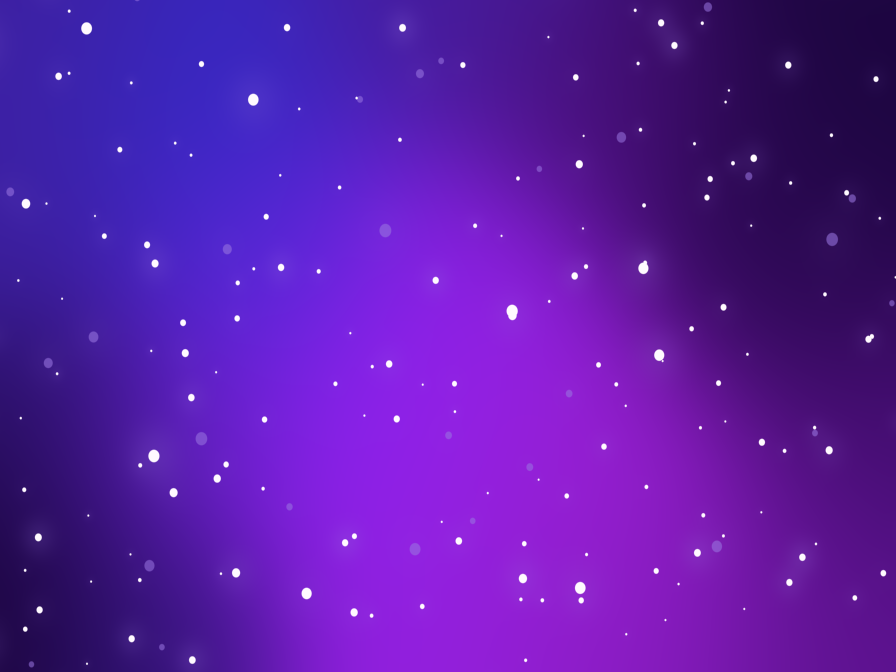
Reproduce this background procedurally as a WebGL 1 fragment shader.

```glsl
precision highp float;
// A violet nebula between dark corners, strewn with small glowing stars.
// The sky is a normalised blend of soft colour glows; the stars and the
// translucent lilac discs are scattered by hashed, jittered grids.

uniform vec2 u_resolution;

const vec3 BLUE = vec3(0.21, 0.16, 0.78);
const vec3 INDIGO = vec3(0.24, 0.12, 0.62);
const vec3 VIOLET = vec3(0.55, 0.13, 0.95);
const vec3 ORCHID = vec3(0.60, 0.12, 0.82);
const vec3 PLUM = vec3(0.36, 0.07, 0.56);
const vec3 NIGHT = vec3(0.11, 0.02, 0.25);
const vec3 LILAC = vec3(0.60, 0.46, 0.88);
const vec3 STAR_WHITE = vec3(1.0, 0.98, 1.0);

vec3 hash3(vec2 cell, float seed) {
  vec3 q = fract(vec3(cell.xyx + seed) * vec3(0.1031, 0.1030, 0.0973));
  q += dot(q, q.yxz + 33.33);
  return fract((q.xxy + q.yzz) * q.zyx);
}

// Adds one weighted colour: rgb holds the weighted sum, a the total weight.
void addGlow(inout vec4 sum, vec2 uv, vec2 centre, float radius, vec3 colour) {
  vec2 d = (uv - centre) * vec2(1.333, 1.0) / radius;
  sum += vec4(colour, 1.0) * exp(-dot(d, d));
}

vec3 nebula(vec2 uv) {
  vec4 sum = vec4(0.0);
  // Blue upper left
  addGlow(sum, uv, vec2(0.00, 1.00), 0.24, INDIGO);
  addGlow(sum, uv, vec2(0.24, 0.82), 0.26, BLUE);
  addGlow(sum, uv, vec2(0.02, 0.66), 0.22, INDIGO);
  addGlow(sum, uv, vec2(0.28, 0.61), 0.18, mix(BLUE, VIOLET, 0.35));
  addGlow(sum, uv, vec2(0.50, 0.98), 0.22, mix(INDIGO, PLUM, 0.3));
  // Dark lower left
  addGlow(sum, uv, vec2(0.00, 0.12), 0.25, NIGHT);
  addGlow(sum, uv, vec2(0.04, 0.38), 0.18, mix(NIGHT, INDIGO, 0.35));
  addGlow(sum, uv, vec2(0.20, 0.06), 0.17, mix(NIGHT, INDIGO, 0.65));
  addGlow(sum, uv, vec2(0.20, 0.35), 0.18, mix(INDIGO, VIOLET, 0.35));
  // Bright heart
  addGlow(sum, uv, vec2(0.38, 0.34), 0.26, VIOLET);
  addGlow(sum, uv, vec2(0.50, 0.58), 0.22, mix(VIOLET, ORCHID, 0.35));
  addGlow(sum, uv, vec2(0.46, 0.08), 0.24, mix(VIOLET, ORCHID, 0.6));
  addGlow(sum, uv, vec2(0.65, 0.32), 0.25, ORCHID);
  addGlow(sum, uv, vec2(0.70, 0.05), 0.22, mix(ORCHID, PLUM, 0.2));
  // Dark upper right, fading to plum below
  addGlow(sum, uv, vec2(0.68, 0.84), 0.20, mix(PLUM, NIGHT, 0.3));
  addGlow(sum, uv, vec2(0.94, 0.84), 0.29, NIGHT);
  addGlow(sum, uv, vec2(0.87, 0.60), 0.20, mix(NIGHT, PLUM, 0.25));
  addGlow(sum, uv, vec2(1.00, 0.36), 0.22, mix(NIGHT, PLUM, 0.6));
  addGlow(sum, uv, vec2(0.94, 0.06), 0.25, PLUM);
  return sum.rgb / sum.a;
}

// Scatters dots over a grid; returns (solid core, soft halo).
vec2 scatter(vec2 p, float cells, float chance, vec2 radii, float seed) {
  float edge = 0.75 / u_resolution.y;
  vec2 home = floor(p * cells);
  vec2 light = vec2(0.0);
  for (int j = -1; j <= 1; j++) {
    for (int i = -1; i <= 1; i++) {
      vec2 cell = home + vec2(float(i), float(j));
      vec3 spot = hash3(cell, seed);
      vec3 trait = hash3(cell, seed + 57.0);
      float shown = step(trait.x, chance);
      float radius = mix(radii.x, radii.y, trait.y * trait.y);
      vec2 offset = p - (cell + spot.xy) / cells;
      float d = length(offset * vec2(1.0, 0.88));
      float core = 1.0 - smoothstep(radius - edge, radius + edge, d);
      float halo = exp(-d * d / (radius * radius * 22.0));
      light.x = max(light.x, core * shown);
      light.y += halo * shown * trait.z;
    }
  }
  return light;
}

void main() {
  vec2 uv = gl_FragCoord.xy / u_resolution;
  vec2 p = gl_FragCoord.xy / u_resolution.y;
  vec3 colour = nebula(uv);

  // Translucent discs behind the stars
  vec2 discs = scatter(p, 8.0, 0.42, vec2(0.004, 0.009), 11.0);
  colour = mix(colour, LILAC, 0.55 * discs.x + 0.05 * min(discs.y, 1.0));

  // White stars, from fine to large
  vec2 fine = scatter(p, 14.0, 0.48, vec2(0.0014, 0.0048), 23.0);
  vec2 medium = scatter(p, 7.0, 0.38, vec2(0.0046, 0.0066), 41.0);
  vec2 large = scatter(p, 3.5, 0.36, vec2(0.0075, 0.0090), 71.0);
  float halo = 0.08 * fine.y + 0.18 * medium.y + 0.22 * large.y;
  colour = mix(colour, LILAC, min(halo, 0.5));
  colour = mix(colour, STAR_WHITE, max(fine.x, max(medium.x, large.x)));

  gl_FragColor = vec4(colour, 1.0);
}
```
